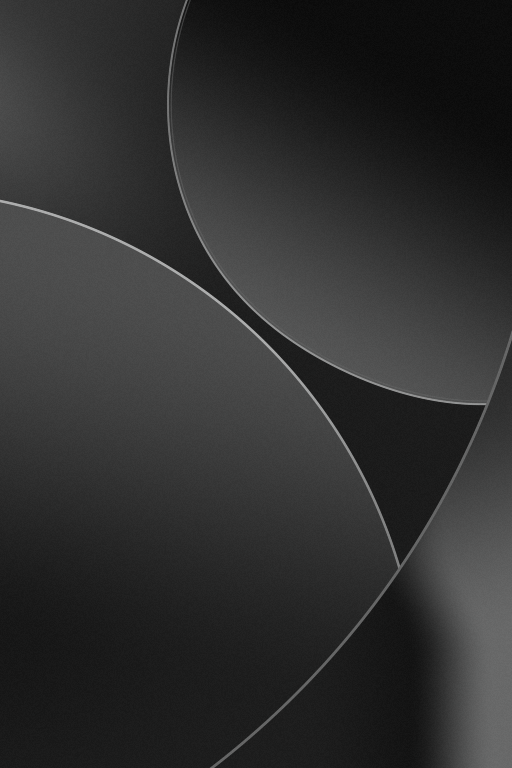
A Shadertoy shader for this background:

```glsl
float hash(vec2 p) {
    vec3 q = fract(vec3(p.xyx) * 0.1031);
    q += dot(q, q.yzx + 33.33);
    return fract((q.x + q.y) * q.z);
}

float disc(vec2 p, vec2 center, float radius) {
    return length(p - center) - radius;
}

// Round pane, slightly flattened toward its lower left
float flattenedDisc(vec2 p) {
    vec2 d = p - vec2(470.0, 105.0);
    float bend = (atan(d.y, -d.x) - 1.13) / 0.45;
    return length(d) - 302.0 + 8.0 * exp(-bend * bend);
}

float inside(float d, float px) {
    return smoothstep(0.5 * px, -0.5 * px, d);
}

float rim(float d, float halfWidth, float px) {
    return smoothstep(halfWidth + 0.6 * px, halfWidth - 0.6 * px, abs(d));
}

// Dark backdrop with a soft diagonal streak at the upper left
float backdropShade(vec2 p) {
    float across = (p.y - 110.0 - 0.6 * p.x) / 95.0;
    float streak = exp(-across * across) * exp(-max(p.x, 0.0) / 150.0);
    float falloff = smoothstep(330.0, 0.0, p.x + 0.3 * p.y);
    return 0.105 + 0.09 * falloff + 0.10 * streak;
}

float upperPaneShade(vec2 p) {
    float slope = 0.85 * p.y - 0.5 * p.x;
    return 0.05 + 0.29 * smoothstep(-150.0, 170.0, slope);
}

float lowerPaneShade(vec2 p) {
    float slope = p.y - 0.25 * p.x;
    float shade = mix(0.305, 0.115, smoothstep(230.0, 640.0, slope));
    vec2 shadow = (p - vec2(0.0, 640.0)) / vec2(150.0, 130.0);
    return shade - 0.025 * exp(-dot(shadow, shadow));
}

// Glow on the right, cut by a soft curved shadow
float outerShade(vec2 p) {
    float edge = 440.0 - 45.0 * smoothstep(660.0, 530.0, p.y);
    float lit = smoothstep(edge - 32.0, edge + 55.0, p.x);
    float glow = mix(0.17, 0.41, smoothstep(370.0, 650.0, p.y + 0.3 * (p.x - 470.0)));
    float dark = mix(0.115, 0.075, smoothstep(300.0, 430.0, p.x));
    return mix(dark, glow, lit);
}

void mainImage(out vec4 fragColor, in vec2 fragCoord) {
    // Canvas space: 768 units tall, y pointing down
    float px = 768.0 / iResolution.y;
    vec2 p = vec2(fragCoord.x, iResolution.y - fragCoord.y) * px;

    float outer = disc(p, vec2(-317.1, 81.0), 867.0);
    float lower = disc(p, vec2(-106.0, 717.2), 527.0);
    float upper = flattenedDisc(p);

    // Panes and their bright edges
    float shade = backdropShade(p);
    shade = mix(shade, upperPaneShade(p), inside(upper, px));
    shade = mix(shade, lowerPaneShade(p), inside(lower, px));
    float upperRim = mix(0.46, 0.58, smoothstep(80.0, 330.0, p.y));
    shade = mix(shade, 0.40, 0.5 * rim(upper + 3.2, 0.6, px));
    shade = mix(shade, upperRim, rim(upper, 1.0, px));
    float lowerRim = mix(0.68, 0.50, smoothstep(300.0, 570.0, p.y));
    shade = mix(shade, lowerRim, rim(lower, 1.3, px));

    // Large boundary arc
    shade = mix(shade, outerShade(p), inside(-outer, px));
    shade = mix(shade, 0.40, rim(outer, 1.4, px));

    // Fine grain
    shade += 0.022 * (hash(floor(p)) - 0.5);
    vec3 tint = vec3(0.995, 1.0, 1.0);
    fragColor = vec4(clamp(shade * tint, 0.0, 1.0), 1.0);
}
```
